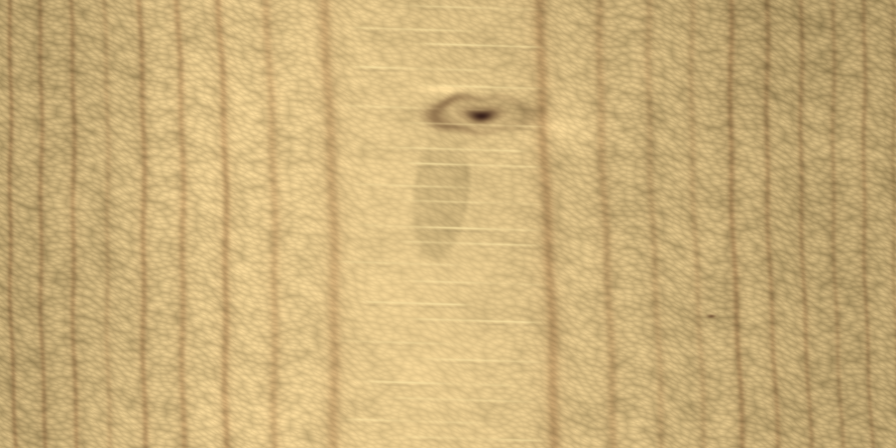
A Shadertoy shader for this texture:

```glsl
// Pale planed pine board with upright growth rings, a small knot and fine cross scratches.

const vec3 DARK_WOOD  = vec3(0.62, 0.535, 0.355);
const vec3 LIGHT_WOOD = vec3(0.94, 0.82, 0.58);
const vec3 RING_TINT  = vec3(0.80, 0.73, 0.69);
const vec3 KNOT_BROWN = vec3(0.42, 0.30, 0.19);
const vec3 KNOT_CORE  = vec3(0.20, 0.11, 0.09);
const vec3 SCRATCH    = vec3(1.0, 0.91, 0.66);

const float PITH_X       = 0.98;    // centre line of the rings
const float RING_DENSITY = 9.7;
const float RING_POWER   = 1.6;     // rings crowd together outwards
const float RING_WIDTH   = 0.09;
const vec2  KNOT         = vec2(1.075, 0.745);
const vec2  FIBRE_SCALE  = vec2(48.0, 105.0);
const vec2  FLAKE_SCALE  = vec2(13.0, 30.0);
const float SCRATCH_STEP = 0.0875;
const float SCRATCH_SIZE = 0.0028;
const int   SCRATCHES    = 26;

float hash(vec2 p) {
    vec3 q = fract(vec3(p.xyx) * 0.1031);
    q += dot(q, q.yzx + 33.33);
    return fract((q.x + q.y) * q.z);
}

// Distance to the nearest jittered cell point, centred around zero
float cellular(vec2 p) {
    vec2 cell = floor(p), f = fract(p);
    float nearest = 4.0;
    for (int j = -1; j <= 1; j++)
        for (int i = -1; i <= 1; i++) {
            vec2 o = vec2(i, j), id = cell + o + 200.0;
            vec2 d = o + vec2(hash(id), hash(id + 57.3)) - f;
            nearest = min(nearest, dot(d, d));
        }
    return sqrt(nearest) - 0.45;
}

// Layered sines for slow, cloudy variation
float clouds(vec2 p) {
    float sum = 0.0, amp = 0.5;
    for (int i = 0; i < 4; i++) {
        p = mat2(0.8, 0.6, -0.6, 0.8) * p * 1.7 + 2.3;
        p += 0.5 * sin(p.yx);
        sum += amp * sin(p.x) * sin(p.y);
        amp *= 0.65;
    }
    return sum;
}

float blob(vec2 p, vec2 centre, vec2 radius) {
    vec2 q = (p - centre) / radius;
    return exp(-dot(q, q));
}

// Dark latewood lines on both sides of the pith
float rings(vec2 p) {
    float x = p.x + 0.022 * (p.y - 0.5) - PITH_X
            + 0.006 * sin(p.y * 5.0 + p.x * 3.0) + 0.0015 * sin(p.y * 23.0 + p.x * 9.0);
    float phase = RING_DENSITY * pow(abs(x) + 1e-4, RING_POWER);
    float n = floor(phase + 0.5);
    float d = (phase - n) / RING_WIDTH;
    float strength = 0.45 + 0.55 * hash(vec2(n + 3.0, step(0.0, x) * 7.0 + 1.0));
    float line = exp(-d * d) + 0.25 * exp(-d * d * 0.12);
    return line * strength * step(0.5, n);
}

// Paired long, slightly falling scratches across the middle
float scratches(vec2 p) {
    float sum = 0.0;
    for (int i = 0; i < SCRATCHES; i++) {
        float row = float(i / 2), second = float(i % 2), id = float(i);
        float r = hash(vec2(id, 4.0)), s = hash(vec2(id, 9.0));
        float y = 1.02 - row * SCRATCH_STEP - 0.034 * second + 0.006 * (s - 0.5);
        float d = (p.y - y + 0.03 * (p.x - 0.98)) / SCRATCH_SIZE;
        float start = 0.73 + 0.12 * second + 0.07 * r;
        float end = 1.23 - 0.22 * s * (1.0 - second);
        float span = smoothstep(start, start + 0.05, p.x) * (1.0 - smoothstep(end - 0.06, end, p.x));
        float wear = 0.55 + 0.45 * sin(p.x * 19.0 + r * 40.0) * sin(p.x * 7.0 + s * 30.0);
        sum += exp(-d * d) * span * wear * (0.45 + 0.55 * r);
    }
    return min(sum, 1.0);
}

void mainImage(out vec4 fragColor, in vec2 fragCoord) {
    vec2 p = fragCoord / iResolution.y;

    // Broad light: bright left of centre, falling off to the sides and top
    float tone = 0.83 - 0.42 * (1.0 - smoothstep(0.0, 0.6, p.x))
               - 0.52 * smoothstep(0.85, 2.0, p.x) - 0.12 * smoothstep(0.7, 1.0, p.y);
    tone += 0.10 * clouds(p * vec2(2.2, 3.0)) + 0.08 * clouds(p * vec2(7.0, 12.0) + 5.0);

    // Short tilted fibres, calmer in the planed middle
    vec2 g = vec2(p.x, p.y + 0.3 * p.x + 0.006 * sin(p.x * 25.0));
    float calm = 1.0 - 0.5 * blob(p, vec2(0.98, 0.45), vec2(0.26, 0.8));
    tone -= calm * (0.55 * cellular(g * FIBRE_SCALE) + 0.32 * cellular(g * FLAKE_SCALE + 31.0));

    // Tongue-shaped stain below the knot, and sheen around it
    vec2 t = vec2(p.x - 0.985 - 0.10 * (p.y - 0.57), p.y - 0.57) / vec2(0.066, 0.16);
    float tongue = (1.0 - smoothstep(0.82, 1.06, length(t))) * (1.0 - 0.6 * smoothstep(0.1, 1.0, t.y));
    tone -= 0.27 * tongue;
    tone += 0.28 * blob(p, KNOT + vec2(0.19, -0.03), vec2(0.10, 0.05));
    tone += 0.45 * blob(p, KNOT + vec2(-0.09, 0.056), vec2(0.06, 0.009));
    tone -= 0.38 * blob(p, KNOT + vec2(0.095, 0.01), vec2(0.05, 0.03));

    vec3 col = mix(DARK_WOOD, LIGHT_WOOD, clamp(tone, -0.3, 1.2));
    col *= mix(vec3(1.0), RING_TINT, 0.62 * rings(p));

    // Eye-shaped knot: shaded rim, brown halo, dark core
    vec2 k = p - KNOT + vec2(0.0, 0.004 * sin(p.x * 60.0));
    float rim = (length(k / vec2(0.105, 0.038)) - 1.0) / 0.24;
    float shade = exp(-rim * rim) * (0.25 + 0.55 * smoothstep(0.02, -0.09, k.x * 1.0 - 0.0));
    shade = exp(-rim * rim) * (0.75 - 0.5 * smoothstep(-0.09, 0.02, k.x));
    col = mix(col, KNOT_BROWN, shade * 0.8);
    col = mix(col, KNOT_BROWN, 0.85 * blob(k, vec2(0.0), vec2(0.045, 0.019)));
    col = mix(col, KNOT_CORE, 0.9 * blob(k, vec2(0.0), vec2(0.021, 0.009)));

    // Lone speck, then scratches with a faint shadow beneath
    col = mix(col, KNOT_BROWN, 0.8 * blob(p, vec2(1.588, 0.294), vec2(0.009, 0.004)));
    col *= 1.0 - 0.07 * scratches(p + vec2(0.0, 0.007));
    col = mix(col, SCRATCH, 0.8 * scratches(p));

    fragColor = vec4(col, 1.0);
}
```
